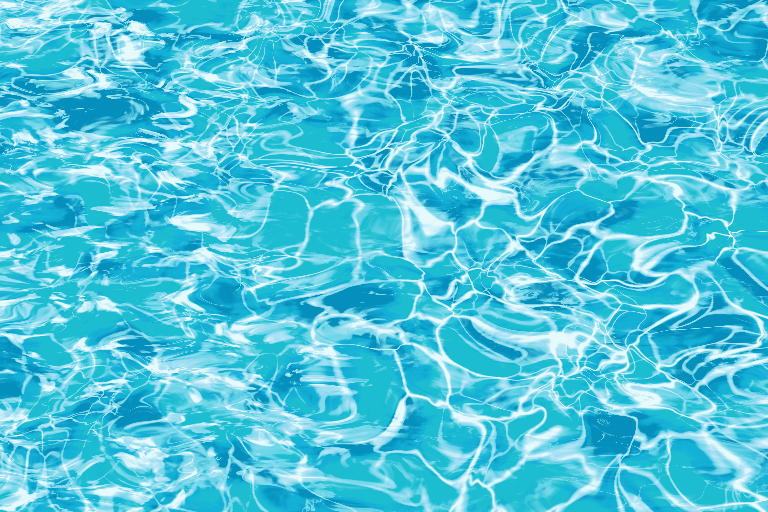
Write a Shadertoy shader that draws this texture.

```glsl
const vec3 DEEP = vec3(0.02, 0.56, 0.74);
const vec3 AQUA = vec3(0.08, 0.69, 0.84);
const vec3 TURQUOISE = vec3(0.11, 0.74, 0.82);
const vec3 PALE = vec3(0.44, 0.84, 0.91);
const vec3 SKY = vec3(0.64, 0.87, 0.95);
const vec3 GLINT = vec3(0.90, 0.98, 0.99);

float hash(vec2 p) {
    return fract(sin(dot(p, vec2(127.1, 311.7))) * 43758.5453);
}

vec2 hash2(vec2 p) {
    return vec2(hash(p), hash(p + 41.3));
}

float noise(vec2 p) {
    vec2 cell = floor(p), f = fract(p);
    f = f * f * (3.0 - 2.0 * f);
    float low = mix(hash(cell), hash(cell + vec2(1, 0)), f.x);
    float high = mix(hash(cell + vec2(0, 1)), hash(cell + vec2(1, 1)), f.x);
    return mix(low, high, f.y);
}

float fbm(vec2 p) {
    float sum = 0.0, weight = 0.53;
    for (int i = 0; i < 4; i++) {
        p = mat2(1.6, 1.2, -1.2, 1.6) * p + 9.7;
        sum += weight * noise(p * 0.5);
        weight *= 0.5;
    }
    return sum;
}

// Pushes a point sideways by smooth noise
vec2 bend(vec2 p, float frequency, float amount) {
    vec2 q = mat2(0.8, 0.6, -0.6, 0.8) * p * frequency;
    return p + amount * (vec2(noise(q), noise(q + 17.3)) - 0.5);
}

// Gap between the two nearest cell centres, zero on the cell borders
float borderGap(vec2 p) {
    vec2 cell = floor(p), f = fract(p);
    float nearest = 8.0, second = 8.0;
    for (int y = -1; y <= 1; y++) {
        for (int x = -1; x <= 1; x++) {
            vec2 offset = vec2(x, y);
            float d = length(offset + hash2(cell + offset) - f);
            second = min(second, max(nearest, d));
            nearest = min(nearest, d);
        }
    }
    return second - nearest;
}

// Bright border lines of uneven width with a soft halo
float caustic(vec2 p, float width) {
    float gap = borderGap(p);
    float w = width * (0.3 + 1.4 * noise(p * 1.3 + 5.0));
    float core = 1.0 - smoothstep(0.15 * w, 1.2 * w, gap);
    return 0.62 * core + 0.3 * exp(-gap / (1.4 * w));
}

// Thin contour lines of a noise field
float filament(vec2 p, float width) {
    return 1.0 - smoothstep(0.0, width, abs(fbm(p) - 0.5));
}

// Colour of the water body, then of the light lying on it
vec3 waterColor(float tone, float light) {
    vec3 color = mix(DEEP, AQUA, smoothstep(0.31, 0.46, tone));
    color = mix(color, TURQUOISE, smoothstep(0.47, 0.58, tone));
    color = mix(color, PALE, smoothstep(0.2, 0.46, light));
    color = mix(color, SKY, smoothstep(0.44, 0.66, light));
    return mix(color, GLINT, smoothstep(0.62, 0.88, light));
}

void mainImage(out vec4 fragColor, in vec2 fragCoord) {
    vec2 p = fragCoord / iResolution.y;

    // Surface receding towards the top
    vec2 water = vec2(p.x - 0.75, p.y) * (1.0 + 0.3 * p.y) * vec2(7.6, 10.5);
    vec2 flow = bend(bend(water, 0.7, 1.2), 1.7, 0.65);
    flow = bend(flow, 4.0, 0.2);

    // Choppy water on the left and along the top
    float side = p.x + 0.4 * (noise(water * 0.6) - 0.5);
    float choppy = 1.0 - smoothstep(0.3, 0.8, side);
    choppy = max(choppy, 0.5 * smoothstep(0.65, 1.0, p.y));

    // Caustic nets
    float strength = mix(0.65, 1.0, noise(water * 0.9 + 51.0));
    float net = caustic(flow, 0.1) * strength * mix(1.0, 0.55, choppy);
    float patches = smoothstep(0.35, 0.68, noise(water * 0.7 + 4.0));
    float fineNet = 0.65 * patches * caustic(flow * 1.9 + 7.0, 0.13);

    // Surface ripples and flat sky reflections
    vec2 streak = bend(bend(water * vec2(1.0, 1.7), 1.2, 0.9), 3.5, 0.25);
    float ripplePatch = smoothstep(0.35, 0.7, noise(water * 0.9 + 23.0));
    float ripple = filament(streak * 1.9, 0.04) * ripplePatch * mix(0.35, 0.55, choppy);
    float glitter = smoothstep(0.53, 0.68, fbm(streak * 2.8 + 31.0)) * mix(0.2, 0.7, choppy);
    float veil = smoothstep(0.48, 0.7, fbm(flow * vec2(1.1, 1.5) + 12.0)) * mix(0.28, 0.34, choppy);

    float shade = (1.0 - net) * (1.0 - fineNet) * (1.0 - ripple);
    float light = 1.0 - shade * (1.0 - glitter) * (1.0 - veil);

    // Fine grain of small wavelets
    float grain = fbm(streak * vec2(4.5, 5.5) + 63.0) - 0.5;
    light += grain * mix(0.45, 0.75, choppy);
    float tone = fbm(flow * vec2(1.2, 1.7) + 3.0) + 0.25 * grain;

    fragColor = vec4(waterColor(tone, light), 1.0);
}
```
